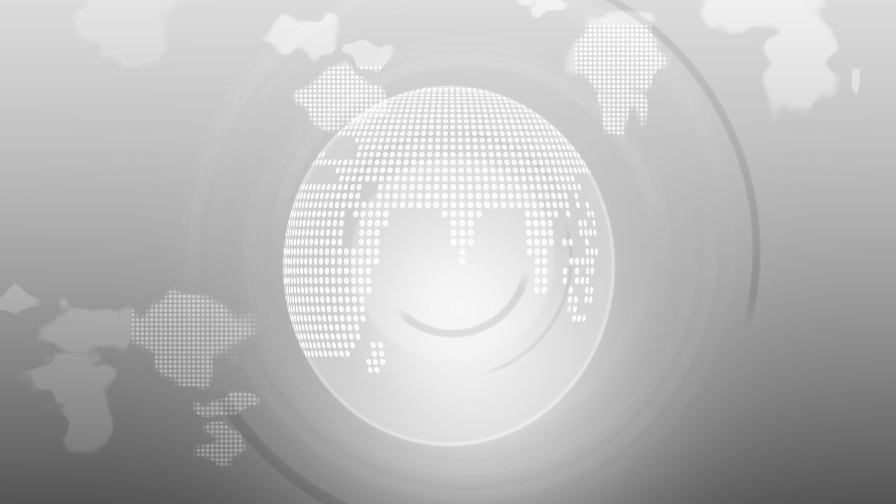
Reproduce this background procedurally as a WebGL 2 fragment shader.

```glsl
#version 300 es
precision highp float;

uniform vec2 u_resolution;
out vec4 fragColor;

const vec2 GLOBE_CENTER = vec2(0.891, 0.472);
const vec2 GLOBE_RADIUS = vec2(0.329, 0.357);
const vec2 HALO_CENTER = vec2(0.926, 0.502);
const vec2 LENS_CENTER = vec2(0.898, 0.486);
const float DOT_STEP = 0.0535;

float hash(vec2 p) {
  vec3 q = fract(vec3(p.xyx) * 0.1031);
  q += dot(q, q.yzx + 33.33);
  return fract((q.x + q.y) * q.z);
}

float noise(vec2 p) {
  vec2 i = floor(p), f = fract(p);
  f = f * f * (3.0 - 2.0 * f);
  return mix(mix(hash(i), hash(i + vec2(1, 0)), f.x),
             mix(hash(i + vec2(0, 1)), hash(i + 1.0), f.x), f.y);
}

float bell(float x) { return exp(-x * x); }

float ellipse(vec2 p, vec2 center, vec2 radius, float soft) {
  return 1.0 - smoothstep(1.0 - soft, 1.0 + soft, length((p - center) / radius));
}

float window(vec2 p, vec2 low, vec2 high) {
  vec2 inside = step(low, p) * step(p, high);
  return inside.x * inside.y;
}

// Circular band limited to a span around a middle angle
float arc(vec2 p, vec2 center, float radius, float width, float angle, float span) {
  vec2 d = p - center;
  float r = length(d);
  float facing = dot(d / max(r, 0.001), vec2(cos(angle), sin(angle)));
  float band = 1.0 - smoothstep(width * 0.6, width * 1.3, abs(r - radius));
  return band * smoothstep(cos(span), cos(span * 0.75), facing);
}

// Flat continents behind the globe
float mapLand(vec2 p) {
  vec2 warp = vec2(noise(p * 32.0), noise(p * 32.0 + 40.0)) - 0.5;
  vec2 q = p + warp * 0.045;
  float s = 0.14;
  float west = max(ellipse(q, vec2(0.14, 0.25), vec2(0.085, 0.045), s),
                   ellipse(q, vec2(0.175, 0.165), vec2(0.048, 0.075), s));
  west = max(west, ellipse(q, vec2(0.17, 0.34), vec2(0.085, 0.05), s));
  west = max(west, ellipse(q, vec2(0.36, 0.35), vec2(0.13, 0.06), s));
  west = max(west, ellipse(q, vec2(0.365, 0.275), vec2(0.055, 0.05), s));
  west = max(west, ellipse(q, vec2(0.02, 0.40), vec2(0.055, 0.026), s));
  west = max(west, ellipse(q, vec2(0.45, 0.115), vec2(0.05, 0.035), s));
  west = max(west, ellipse(q, vec2(0.45, 0.195), vec2(0.06, 0.02), s));
  float north = max(ellipse(q, vec2(0.60, 0.93), vec2(0.07, 0.04), s),
                    ellipse(q, vec2(0.74, 0.89), vec2(0.05, 0.018), s));
  north = max(north, ellipse(q, vec2(0.675, 0.80), vec2(0.085, 0.055), s));
  north = max(north, 0.4 * ellipse(q, vec2(0.25, 0.97), vec2(0.09), s));
  float east = max(ellipse(q, vec2(1.225, 0.895), vec2(0.095, 0.075), s),
                   ellipse(q, vec2(1.23, 0.79), vec2(0.04, 0.06), s));
  east = max(east, ellipse(q, vec2(1.09, 1.0), vec2(0.05, 0.025), s));
  east = max(east, ellipse(q, vec2(1.51, 0.99), vec2(0.11, 0.055), s));
  east = max(east, ellipse(q, vec2(1.585, 0.88), vec2(0.065, 0.115), s));
  east = max(east, ellipse(q, vec2(1.685, 0.83), vec2(0.016, 0.03), s));
  return max(west, max(north, east));
}

// Coastline as a height profile, with seas cut out and islands added
float globeLand(vec2 p, float random) {
  float coast = 0.59 - 0.30 * (1.0 - smoothstep(0.69, 0.79, p.x))
    - 0.11 * bell((p.x - 0.917) / 0.03) - 0.20 * bell((p.x - 1.072) / 0.024)
    + 0.07 * smoothstep(1.10, 1.16, p.x);
  float land = step(coast, p.y);
  land *= 1.0 - ellipse(p, vec2(0.678, 0.704), vec2(0.033, 0.023), 0.01);
  land *= 1.0 - ellipse(p, vec2(0.637, 0.653), vec2(0.042, 0.012), 0.01);
  land *= 1.0 - ellipse(p, vec2(0.736, 0.618), vec2(0.017, 0.02), 0.01);
  land *= 1.0 - ellipse(p, vec2(0.694, 0.55), vec2(0.017, 0.035), 0.01);
  float islands = step(0.5, random) * ellipse(p, vec2(1.15, 0.5), vec2(0.035, 0.14), 0.01);
  return max(land, max(islands, ellipse(p, vec2(0.745, 0.29), vec2(0.016, 0.035), 0.01)));
}

float rowWidth(float y) { return sqrt(1.0 - 0.6 * y * y); }

// Dot grid bent over the sphere; land is tested once per dot
float globeDots(vec2 p, float pixel) {
  vec2 q = clamp((p - GLOBE_CENTER) / GLOBE_RADIUS, -1.0, 1.0);
  vec2 grid = asin(clamp(vec2(q.x / rowWidth(q.y), q.y), -1.0, 1.0)) / DOT_STEP;
  vec2 cell = floor(grid) + 0.5;
  vec2 s = sin(cell * DOT_STEP);
  vec2 spot = GLOBE_CENTER + GLOBE_RADIUS * vec2(s.x * rowWidth(s.y), s.y);
  float soft = 0.7 * pixel / (DOT_STEP * GLOBE_RADIUS.x);
  float disc = 1.0 - smoothstep(0.37 - soft, 0.37 + soft, length(grid - cell));
  return disc * globeLand(spot, hash(cell + 90.0));
}

void main() {
  float pixel = 1.0 / u_resolution.y;
  vec2 p = gl_FragCoord.xy * pixel;
  p.x *= 1.7778 * u_resolution.y / u_resolution.x;

  // Backdrop, map and its fine dots
  float shade = 0.33 + 0.75 * p.y - 0.22 * p.y * p.y;
  float dotted = max(window(p, vec2(0.26, 0.0), vec2(0.52, 0.45)),
    max(window(p, vec2(0.58, 0.7), vec2(0.78, 0.87)), window(p, vec2(1.14, 0.7), vec2(1.34, 0.95))));
  float fine = 1.0 - smoothstep(0.2, 0.5, length(fract(p * 108.0) - 0.5));
  float land = mapLand(p);
  shade += land * mix(0.08, 0.035 + 0.16 * fine, dotted);

  // Glow and faint concentric rings
  float glow = 0.9 * bell(length(p - vec2(0.937, 0.282)) / 0.36);
  shade = mix(shade, 0.97, glow);
  for (float i = 0.0; i < 12.0; i++) {
    float radius = 0.36 + 0.018 * i;
    float tone = (hash(vec2(i, 7.0)) - 0.4) * 0.04;
    shade += tone * arc(p, HALO_CENTER, radius, 0.012, 6.283 * hash(vec2(i, 3.0)), 1.6);
  }
  shade -= 0.07 * arc(p, HALO_CENTER, 0.575, 0.008, 0.45, 0.75);
  shade -= 0.06 * arc(p, HALO_CENTER, 0.565, 0.012, -2.2, 0.45);

  // Globe body, rim, lens and dots
  float rim = length((p - GLOBE_CENTER) / GLOBE_RADIUS);
  float body = 1.0 - smoothstep(1.0 - 3.0 * pixel, 1.0 + 3.0 * pixel, rim);
  shade = mix(shade, 0.93, body * (0.25 + 0.15 * smoothstep(0.7, 1.0, rim)));
  shade += 0.05 * bell((rim - 0.99) / 0.012);
  float lens = length(p - LENS_CENTER);
  shade = mix(shade, 0.98, 0.25 * (1.0 - smoothstep(0.196, 0.208, lens)));
  shade = mix(shade, 0.99, 0.6 * bell(length(p - vec2(0.9, 0.41)) / 0.13));
  shade -= 0.09 * arc(p, LENS_CENTER, 0.148, 0.008, -1.29, 1.15);
  shade -= 0.05 * arc(p, LENS_CENTER, 0.235, 0.004, -0.5, 0.85);
  shade -= 0.03 * arc(p, LENS_CENTER, 0.25, 0.004, 1.57, 1.2);
  shade = mix(shade, 0.99, 0.9 * body * globeDots(p, pixel));

  fragColor = vec4(vec3(clamp(shade, 0.0, 1.0)), 1.0);
}
```
